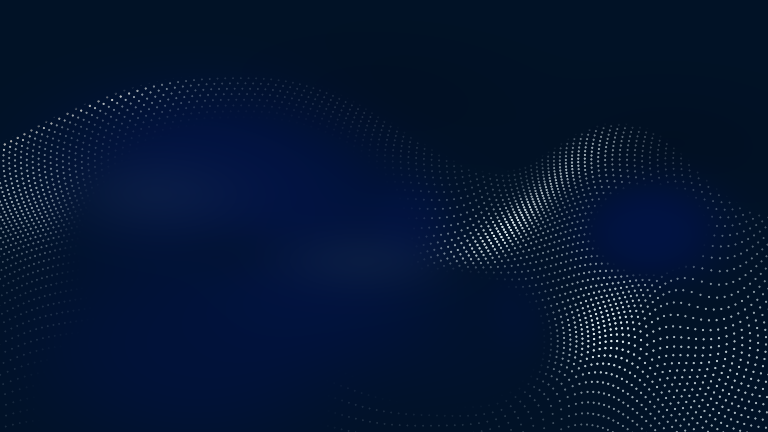
A Shadertoy shader for this background:

```glsl
// Draws a folded sheet of tiny pale dots rising over soft blue pools on dark navy.

// Lengths are in canvas heights; each ellipse is (centre.xy, radii.xy).
const vec3 NAVY = vec3(0.002, 0.070, 0.148);
const vec3 SHADE = vec3(0.006, 0.058, 0.130);
const vec3 BLUE = vec3(0.006, 0.074, 0.285);
const vec3 HAZE = vec3(0.030, 0.036, 0.018);
const vec3 DOT_COLOR = vec3(0.84, 0.89, 0.91);
const vec3 RIM_COLOR = vec3(0.98, 0.94, 0.88);

const float DOT_RADIUS = 0.0026;
const float COLUMN_SPACING = 0.0185;
const float ROW_SPACING = 0.018;
const float BASE_LEVEL = 0.495;

const int POOL_COUNT = 7;
const vec4 POOLS[POOL_COUNT] = vec4[](
    vec4(0.48, 0.60, 0.36, 0.20), vec4(0.764, 0.40, 0.26, 0.22),
    vec4(0.45, 0.20, 0.38, 0.24), vec4(1.505, 0.468, 0.17, 0.12),
    vec4(0.95, 0.48, 0.09, 0.10), vec4(1.06, 0.225, 0.23, 0.17),
    vec4(1.20, 0.29, 0.07, 0.10));
const float POOL_STRENGTH[POOL_COUNT] = float[](0.80, 0.62, 0.55, 0.82, 0.50, 0.20, 0.22);

const int VOID_COUNT = 4;
const vec4 VOIDS[VOID_COUNT] = vec4[](
    vec4(0.567, 0.41, 0.428, 0.347), vec4(1.02, 0.213, 0.26, 0.174),
    vec4(0.42, 0.07, 0.37, 0.25), vec4(1.505, 0.468, 0.145, 0.112));

const int LIGHT_COUNT = 6;
const vec4 LIGHTS[LIGHT_COUNT] = vec4[](
    vec4(0.04, 0.55, 0.15, 0.14), vec4(0.26, 0.79, 0.22, 0.06),
    vec4(1.16, 0.46, 0.17, 0.09), vec4(1.38, 0.62, 0.10, 0.10),
    vec4(1.39, 0.24, 0.11, 0.16), vec4(1.68, 0.14, 0.30, 0.30));
const float LIGHT_STRENGTH[LIGHT_COUNT] = float[](0.55, 0.35, 0.45, 0.30, 0.65, 0.70);

vec2 local(vec2 p, vec4 ellipse) {
    return (p - ellipse.xy) / ellipse.zw;
}

float glow(vec2 p, vec4 ellipse) {
    vec2 q = local(p, ellipse);
    return exp(-dot(q, q));
}

// Flat-topped glow with a soft border.
float pool(vec2 p, vec4 ellipse) {
    vec2 q = local(p, ellipse);
    return exp(-0.9 * pow(dot(q, q), 1.4));
}

float bump(float x, float centre, float leftWidth, float rightWidth) {
    float q = abs(x - centre) / (x < centre ? leftWidth : rightWidth);
    return exp(-pow(q, 2.4));
}

// Height of the two hills above the base level.
float hills(float x) {
    return 0.33 * bump(x, 0.56, 0.667, 0.50) + 0.21 * bump(x, 1.447, 0.225, 0.20);
}

// Height of the bright fold that climbs the right hill.
float climbingFold(float x) {
    return 0.41 + 0.27 * smoothstep(1.05, 1.45, x);
}

// Sheet coordinates: one dot sits in each unit cell.
vec2 sheet(vec2 p) {
    float depth = BASE_LEVEL - p.y + hills(p.x) * smoothstep(-0.4, 0.5, p.y);
    float column = p.x - 0.08 * sin(7.5 * p.y);
    float columnFold = 3.0 * tanh((column - 1.32) / 0.14)
                     + 5.0 * tanh((column - 0.1) / 0.25);
    // Rows crowd at the crest and where the sheet turns over.
    float rowFold = 4.5 * (1.0 - exp(-max(depth, -0.1) / 0.15))
        + 3.0 * tanh((0.50 - p.y) / 0.06) * bump(p.x, 0.0, 0.2, 0.2)
        + 4.0 * tanh((climbingFold(p.x) - p.y) / 0.06) * bump(p.x, 1.18, 0.25, 0.25)
        + 4.0 * tanh((0.25 + 0.7 * (p.x - 1.38) - p.y) / 0.08) * bump(p.x, 1.38, 0.20, 0.20);
    return vec2(column / COLUMN_SPACING + columnFold, depth / ROW_SPACING + rowFold);
}

// Round dots: offsets in a cell are mapped back to canvas lengths.
float dots(vec2 p, float radius, float pixel) {
    const float STEP = 0.001;
    vec2 s = sheet(p);
    mat2 slope = mat2(sheet(p + vec2(STEP, 0.0)) - s,
                      sheet(p + vec2(0.0, STEP)) - s) / STEP;
    float dist = length(inverse(slope) * (fract(s) - 0.5));
    return 1.0 - smoothstep(radius - 0.5 * pixel, radius + 0.5 * pixel, dist);
}

vec3 background(vec2 p) {
    float clear = 1.0;
    for (int i = 0; i < POOL_COUNT; i++)
        clear *= 1.0 - POOL_STRENGTH[i] * pool(p, POOLS[i]);
    float shade = 0.8 * glow(p, vec4(0.85, 0.76, 0.30, 0.12))
                + 0.8 * glow(p, vec4(1.55, 0.66, 0.25, 0.12));
    vec3 color = mix(mix(NAVY, SHADE, min(shade, 1.0)), BLUE, 1.0 - clear);
    color += HAZE * glow(p, vec4(0.36, 0.55, 0.20, 0.09));
    color += HAZE * glow(p, vec4(0.84, 0.395, 0.18, 0.07));
    color.b -= 0.030 * glow(p, vec4(0.55, 0.42, 0.14, 0.07));
    return color;
}

void mainImage(out vec4 fragColor, in vec2 fragCoord) {
    vec2 p = fragCoord / iResolution.y;
    float below = BASE_LEVEL + hills(p.x) - p.y;

    // Lighting of the sheet, brightest on its folds and left rim.
    float rim = exp(-abs(below) / 0.016) * (1.0 - smoothstep(0.2, 0.5, p.x));
    float foldOffset = (p.y - climbingFold(p.x)) / 0.045;
    float fold = exp(-foldOffset * foldOffset) * bump(p.x, 1.20, 0.20, 0.22);
    float light = 0.13 + 0.8 * rim + 0.45 * fold;
    for (int i = 0; i < LIGHT_COUNT; i++)
        light += LIGHT_STRENGTH[i] * glow(p, LIGHTS[i]);
    light = min(light, 1.0);

    // The sheet ends at its crest and fades into the voids.
    float mask = smoothstep(-0.006, 0.012, below);
    for (int i = 0; i < VOID_COUNT; i++)
        mask *= smoothstep(0.88, 1.12, length(local(p, VOIDS[i])));

    float radius = DOT_RADIUS * (0.8 + 0.25 * light);
    float cover = dots(p, radius, 1.0 / iResolution.y) * mask * light;
    vec3 color = mix(background(p), mix(DOT_COLOR, RIM_COLOR, rim), cover);
    fragColor = vec4(color, 1.0);
}
```
